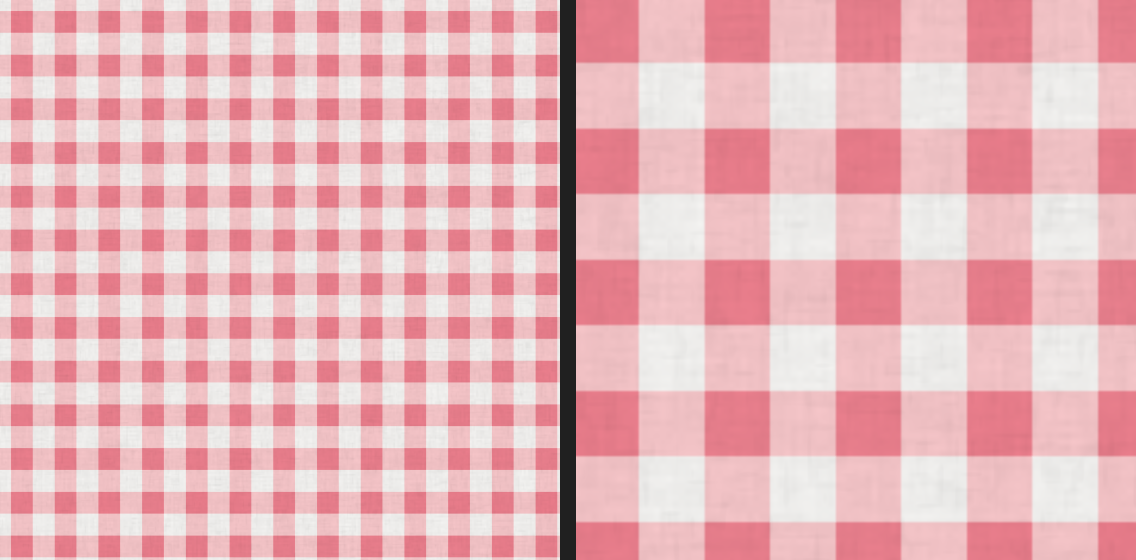
Left: the whole. Right: its middle third, enlarged.
Reproduce this pattern procedurally as a three.js fragment shader.

```glsl
// Gingham cloth: dyed bands of equal width run across and down, giving
// white ground, pink single bands and rose squares where two bands cross.
// Stretched value noise adds fine linen threads, slubs and faint uneven dye.
#define REPEATS 12.81
#define BAND_WIDTH 0.497
#define EDGE_SOFTNESS 0.014
#define THREADS 270.0
#define THREAD_LENGTH 0.024
#define THREAD_CONTRAST 0.020
#define SLUB_CONTRAST 0.018
#define DYE_WEAR 0.015
#define GROUND vec3(0.925, 0.922, 0.915)
#define SINGLE_DYE vec3(0.934, 0.750, 0.762)
#define DOUBLE_DYE vec3(0.892, 0.482, 0.535)

varying vec2 vUv;

float hash(vec2 p) {
  return fract(sin(dot(p, vec2(127.1, 311.7))) * 43758.5453);
}

float valueNoise(vec2 p) {
  vec2 cell = floor(p);
  vec2 f = fract(p);
  f = f * f * (3.0 - 2.0 * f);
  float low = mix(hash(cell), hash(cell + vec2(1.0, 0.0)), f.x);
  float high = mix(hash(cell + vec2(0.0, 1.0)), hash(cell + vec2(1.0, 1.0)), f.x);
  return mix(low, high, f.y);
}

// Noise centred on zero
float signedNoise(vec2 p) {
  return 2.0 * valueNoise(p) - 1.0;
}

// Coverage of the dyed bands on both axes
vec2 dyedBands(vec2 p) {
  vec2 fromCentre = abs(fract(p * REPEATS) - 0.5);
  return 1.0 - smoothstep(-EDGE_SOFTNESS, EDGE_SOFTNESS, fromCentre - 0.5 * BAND_WIDTH);
}

// Brightness of crossing threads, with sparse dark slubs
float linen(vec2 p) {
  vec2 fine = vec2(THREADS, 1.0 / THREAD_LENGTH);
  float warp = signedNoise(p * fine);
  float weft = signedNoise(p * fine.yx + 71.0);
  float slubWarp = smoothstep(0.68, 0.95, valueNoise(p * fine * vec2(0.8, 1.6) + 19.0));
  float slubWeft = smoothstep(0.68, 0.95, valueNoise(p * fine.yx * vec2(1.6, 0.8) + 43.0));
  float grain = signedNoise(p * THREADS + 7.0);
  return THREAD_CONTRAST * (0.6 * warp + 0.6 * weft + 0.4 * grain)
       - SLUB_CONTRAST * (slubWarp + slubWeft - 0.25);
}

void main() {
  // Bands are measured from the upper left corner
  vec2 cloth = vec2(vUv.x, 1.0 - vUv.y);
  vec2 dyed = dyedBands(cloth);

  // Layer the two sets of bands
  vec3 oneWay = mix(GROUND, SINGLE_DYE, max(dyed.x, dyed.y));
  vec3 color = mix(oneWay, DOUBLE_DYE, dyed.x * dyed.y);

  // Uneven dye, then thread shading
  float wear = signedNoise(cloth * vec2(22.0, 9.0)) + signedNoise(cloth.yx * vec2(22.0, 9.0) + 5.0);
  color = mix(color, GROUND, DYE_WEAR * wear);
  color *= 1.0 + linen(cloth);

  gl_FragColor = vec4(clamp(color, 0.0, 1.0), 1.0);
}
```
